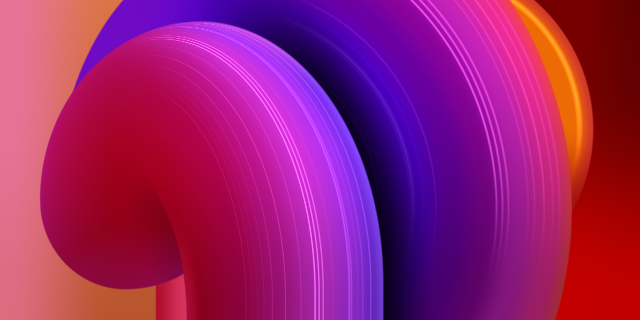
Write a WebGL 1 fragment shader that draws this background.

```glsl
precision highp float;
uniform vec2 u_resolution;

float hash(float n) {
  n = fract(n * 0.1031);
  n *= n + 33.33;
  return fract(n * (n + n));
}

// Antialiased coverage of the inside of a signed distance
float cover(float d) {
  float pixel = 1.0 / u_resolution.y;
  return smoothstep(pixel, -pixel, d);
}

// Nested arches of the front tube: 0 is the inner crease, 1 the outer rim
float arch(vec2 p, float s) {
  vec2 peak = vec2(mix(0.365, 0.625, s * s), mix(0.932, 0.479, pow(1.0 - s, 1.6)));
  bool left = p.x < peak.x;
  float base = left ? 0.375 : mix(-0.003, 0.115, s);
  float reach = left ? mix(0.005, 0.5, s) : mix(0.219, 0.573, s);
  vec2 e = (p - vec2(peak.x, base)) / vec2(reach, peak.y - base);
  return length(vec2(e.x, max(e.y, 0.0))) - 1.0;
}

// Bisect for the arch that passes through p
float archBand(vec2 p) {
  float lo = 0.0, hi = 1.0;
  for (int i = 0; i < 14; i++) {
    float mid = 0.5 * (lo + hi);
    if (arch(p, mid) > 0.0) lo = mid;
    else hi = mid;
  }
  return 0.5 * (lo + hi);
}

// Fine bright lines along a tube, with a cluster around one band
float streaks(float s, float cluster, float seed) {
  float sum = 0.0;
  for (int i = 0; i < 16; i++) {
    float n = float(i);
    float at = mix(0.35, 0.99, hash(n * 7.3 + seed));
    sum += 0.16 * hash(n + seed * 3.0) * smoothstep(0.005, 0.0, abs(s - at));
  }
  for (int i = 0; i < 3; i++) {
    float at = cluster + 0.017 * float(i);
    sum += (0.42 - 0.08 * float(i)) * smoothstep(0.0055, 0.0, abs(s - at));
  }
  return sum;
}

vec3 backdrop(vec2 p) {
  vec3 pink = mix(vec3(0.87, 0.42, 0.50), vec3(0.91, 0.45, 0.60), smoothstep(0.0, 0.7, p.y));
  vec3 amber = mix(vec3(0.72, 0.33, 0.18), vec3(0.86, 0.46, 0.28), p.y);
  vec3 warm = mix(pink, amber, smoothstep(0.02, 0.36, p.x));
  vec3 red = mix(vec3(0.76, 0.0, 0.0), vec3(0.46, 0.0, 0.0), smoothstep(0.1, 0.75, p.y));
  red *= 1.0 - 0.2 * smoothstep(1.8, 2.0, p.x) * p.y;
  return mix(warm, red, smoothstep(0.8, 1.2, p.x));
}

vec3 orangeTube(vec2 p, float r) {
  vec3 c = mix(vec3(0.93, 0.42, 0.02), vec3(0.82, 0.22, 0.16), smoothstep(0.9, 1.0, r));
  c += vec3(0.3, 0.25, 0.1) * smoothstep(0.025, 0.0, abs(r - 0.92)) * smoothstep(0.4, 0.7, p.y);
  return mix(vec3(0.62, 0.05, 0.04), c, smoothstep(0.3, 0.62, p.y));
}

vec3 backTube(vec2 p, float r) {
  vec3 c = mix(vec3(0.23, 0.0, 0.78), vec3(0.31, 0.0, 0.80), smoothstep(0.4, 0.54, r));
  c = mix(c, vec3(0.40, 0.0, 0.62), smoothstep(0.55, 0.66, r));
  c = mix(c, vec3(0.52, 0.01, 0.58), smoothstep(0.66, 0.76, r));
  c = mix(c, vec3(0.74, 0.13, 0.70), smoothstep(0.75, 0.85, r));
  c = mix(c, vec3(0.89, 0.17, 0.56), smoothstep(0.84, 0.95, r));
  c = mix(c, vec3(0.92, 0.24, 0.32), smoothstep(0.95, 1.0, r));
  c = mix(c, vec3(0.42, 0.04, 0.74), smoothstep(0.75, 0.4, p.x));
  c *= mix(0.68, 1.04, smoothstep(0.0, 0.9, p.y));
  return c + vec3(0.9, 0.6, 0.8) * streaks(r, 0.785, 5.0) * smoothstep(0.1, 0.6, p.y) * smoothstep(0.8, 1.1, p.x);
}

vec3 frontTube(vec2 p, float s) {
  vec3 c = mix(vec3(0.69, 0.0, 0.13), vec3(0.70, 0.01, 0.30), smoothstep(0.05, 0.4, s));
  c = mix(c, vec3(0.75, 0.08, 0.56), smoothstep(0.35, 0.6, s));
  c = mix(c, vec3(0.83, 0.20, 0.86), smoothstep(0.55, 0.78, s));
  c = mix(c, vec3(0.67, 0.20, 0.98), smoothstep(0.76, 0.92, s));
  vec3 rim = mix(vec3(0.44, 0.18, 0.92), vec3(0.80, 0.28, 0.88), smoothstep(0.7, 0.93, p.y));
  c = mix(c, rim, smoothstep(0.88, 1.0, s));
  vec3 leftSide = mix(vec3(0.64, 0.0, 0.10), vec3(0.73, 0.07, 0.50), s);
  c = mix(c, leftSide, smoothstep(0.72, 0.3, p.x));
  c *= mix(0.77, 1.0, smoothstep(0.0, 0.6, p.y));
  c += 0.10 * smoothstep(0.96, 1.0, s);
  return c + vec3(0.9, 0.7, 0.9) * streaks(s, 0.735, 2.0) * smoothstep(0.4, 0.65, p.x);
}

void main() {
  vec2 p = gl_FragCoord.xy / u_resolution.y;
  p.x *= 2.0 * u_resolution.y / u_resolution.x;
  vec3 color = backdrop(p);

  // Orange tube at the far right
  float orangeR = length(p - vec2(1.32, 0.596)) / 0.534;
  float orangeMask = cover((orangeR - 1.0) * 0.534) * step(1.3, p.x);
  color = mix(color, orangeTube(p, orangeR), orangeMask);

  // Large tube behind, shaded by the front one
  vec2 fromBack = p - vec2(0.693, 0.349);
  float backR = length(fromBack / vec2(1.094, 1.146));
  float leftR = length(fromBack / vec2(0.521, 0.807));
  float backMask = p.x < 0.693 ? cover((leftR - 1.0) * 0.55) * step(0.5, p.y) : cover((backR - 1.0) * 1.1);
  float rimGap = arch(p, 1.0) * 0.55;
  float shadow = smoothstep(0.17, -0.03, rimGap) * smoothstep(0.5, 1.05, p.x);
  color = mix(color, backTube(p, backR) * (1.0 - 0.88 * shadow), backMask);

  // Lower end seen under the rounded tip
  float stub = cover(0.487 - p.x) * step(p.x, 0.62) * step(p.y, 0.2);
  color = mix(color, mix(vec3(0.68, 0.05, 0.17), vec3(0.84, 0.20, 0.36), smoothstep(0.48, 0.58, p.x)), stub);

  // Front tube: arch, leg and rounded tip
  vec2 fromTip = p - vec2(0.391, 0.375);
  float tipR = length(fromTip / vec2(fromTip.x < 0.0 ? 0.266 : 0.326, 0.279));
  float crease = arch(p, 0.0) * 0.22;
  float leg = cover(-crease) * step(0.365, p.x);
  float lower = max(cover((tipR - 1.0) * 0.28), leg);
  float frontMask = cover(rimGap) * (p.y < 0.375 ? lower : 1.0);
  float band = archBand(p);
  band = max(band, 0.5 * tipR * smoothstep(0.375, 0.15, p.y) * (1.0 - leg));
  vec3 front = frontTube(p, band);
  front *= 1.0 - 0.16 * smoothstep(-0.12, 0.0, crease) * (1.0 - leg) * smoothstep(0.5, 0.3, p.y) * smoothstep(0.36, 0.48, p.x);
  front += vec3(0.14, 0.04, 0.10) * leg * smoothstep(0.05, 0.0, crease) * smoothstep(0.35, 0.05, p.y);
  color = mix(color, front, frontMask);

  gl_FragColor = vec4(color, 1.0);
}
```
